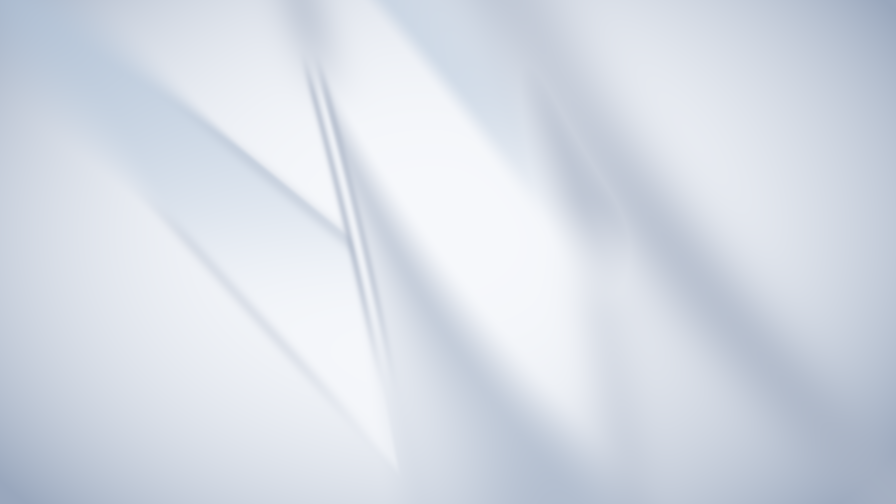
Write a WebGL 1 fragment shader that draws this background.

```glsl
precision highp float;
// Soft pale folds of silk: blurred diagonal ribbons, a crisp crease and dim corners.

uniform vec2 u_resolution;

// Horizontal position of a bent line at depth t below the top
float bend(float t, float start, float slope, float curve) {
  return start + t * (slope + curve * t);
}

// Soft step that is 1 on the positive side of a line
float side(float d, float blur) {
  return smoothstep(-blur, blur, d);
}

float glow(float d, float width) {
  return exp(-d * d / (width * width));
}

void main() {
  vec2 p = gl_FragCoord.xy / u_resolution.y;
  float x = p.x;
  float t = 1.0 - p.y;

  vec3 white = vec3(0.965, 0.972, 0.985);
  vec3 shadow = vec3(0.66, 0.70, 0.77);
  vec3 blueShadow = vec3(0.70, 0.77, 0.85);

  // Bright middle falling off to blue-grey corners
  vec2 q = (vec2(x, t) - vec2(0.86, 0.46)) / vec2(0.90, 0.65);
  float falloff = clamp(0.55 * pow(dot(q, q), 1.5), 0.0, 1.0);
  vec3 color = mix(white, vec3(0.60, 0.655, 0.74), falloff);

  // Signed horizontal distances to the fold lines
  float upper = x - bend(t, 0.119, 1.22, 0.0);
  float lower = x - bend(t, -0.068, 0.92, 0.0);
  float crease = x - bend(t, 0.572, 0.29, -0.06);
  float wedge = x - bend(t, 0.57, 0.35, 0.32);
  float ribbon = x - bend(t, 0.745, 0.86, -0.20);
  float inner = x - bend(t, 0.99, 0.24, 0.15);
  float valley = x - bend(t, 1.02, 0.52, 0.25);
  float leftOfCrease = side(-crease, 0.006);

  // Left ribbon: blue at the top, white further down
  float upperBlur = mix(0.10, 0.008, smoothstep(0.0, 0.32, t));
  float lowerBlur = mix(0.12, 0.015, smoothstep(0.15, 0.5, t));
  float band = side(-upper, upperBlur) * side(lower, lowerBlur) * leftOfCrease;
  color = mix(color, blueShadow, 0.62 * band * (1.0 - smoothstep(0.1, 0.72, t)));
  color = mix(color, white, 0.75 * band * smoothstep(0.4, 0.8, t));

  // Thin shadows along both borders of the left ribbon
  float upperLine = glow(upper + 0.012, 0.022) * smoothstep(0.12, 0.35, t);
  float lowerLine = glow(lower, 0.018) * smoothstep(0.35, 0.5, t) * (1.0 - smoothstep(0.65, 0.95, t));
  color = mix(color, shadow, leftOfCrease * (0.32 * upperLine + 0.28 * lowerLine));

  // Shaded wedge that widens below the crease
  float across = clamp(crease / max(crease - wedge, 0.02), 0.0, 1.0);
  float wedgeMask = side(crease, 0.008 + 0.04 * t * t) * side(-wedge, 0.012 + 0.09 * t);
  float wedgeShade = mix(0.22, 0.68, smoothstep(0.1, 0.8, across)) * smoothstep(0.06, 0.25, t);
  color = mix(color, mix(shadow, blueShadow, 0.35 * t), wedgeMask * wedgeShade);
  color = mix(color, vec3(0.64, 0.69, 0.77), 0.4 * glow(x - 1.07, 0.13) * smoothstep(0.75, 1.05, t));

  // Crease: a bright thread between two dark ones, blurred at the top
  float thread = smoothstep(0.09, 0.2, t) * (1.0 - smoothstep(0.5, 0.8, t));
  color = mix(color, shadow, thread * 0.60 * glow(crease + 0.002, 0.008));
  color = mix(color, white, thread * 0.75 * glow(crease - 0.013, 0.007));
  color = mix(color, shadow, thread * 0.50 * glow(crease - 0.025, 0.008));
  color = mix(color, shadow, 0.5 * glow(crease - 0.025, 0.055) * (1.0 - smoothstep(0.02, 0.25, t)));

  // Pale blue panel right of the central white ribbon
  float panel = side(ribbon, 0.03) * side(-inner, 0.05) * (1.0 - smoothstep(0.12, 0.52, t));
  color = mix(color, blueShadow, panel * mix(0.52, 0.25, smoothstep(0.0, 0.2, ribbon)));

  // Dark valley: filled up to its inner edge above, a narrow trough below
  float fill = side(inner, 0.055) * side(-valley, 0.09) * (1.0 - smoothstep(0.38, 0.62, t));
  float trough = glow(valley, 0.11) * mix(0.55, 0.72, smoothstep(0.1, 0.5, t));
  color = mix(color, shadow, max(0.70 * fill, trough));

  // Faint upright fold and dim pocket beneath the valley
  float pocket = smoothstep(0.42, 0.65, t);
  color = mix(color, shadow, 0.24 * pocket * glow(x - bend(t, 1.08, 0.18, 0.0), 0.055));
  color = mix(color, shadow, 0.16 * pocket * side(x - 1.2, 0.08) * side(-valley, 0.1));

  gl_FragColor = vec4(color, 1.0);
}
```
